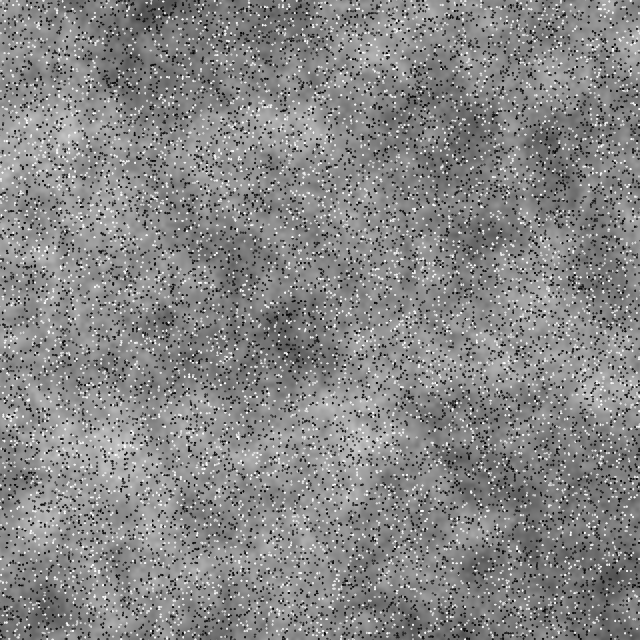
This texture is drawn by a Shadertoy shader. Its source:

```glsl
// Grey cloudy grain, mottled softly and peppered with fine black and white specks.
#define CLOUD_SCALE 4.0
#define CLOUD_GAIN 0.88
#define CLOUD_CONTRAST 0.76
#define MEAN_GREY 0.55
#define SPECK_CELLS 320.0
#define PEPPER_SHARE 0.100
#define SALT_SHARE 0.064
#define PEPPER_GREY 0.02
#define SALT_GREY 1.0
#define FAINTEST_SPECK 0.5
#define SPECK_JITTER 0.5

const int OCTAVES = 6;

// Integer hash of a lattice point, giving a value from 0 to 1
float hash(vec2 cell, uint seed) {
    uvec2 q = uvec2(ivec2(cell) + 8) * uvec2(1597u, 3571u);
    uint h = q.x + q.y * 27103u + seed * 97813u;
    h = (h ^ (h >> 15)) * 737573u;
    h = (h ^ (h >> 13)) * 928213u;
    h = (h ^ (h >> 16)) * 689171u;
    h ^= h >> 15;
    return float(h & 65535u) / 65535.0;
}

float valueNoise(vec2 p, uint seed) {
    vec2 cell = floor(p);
    vec2 f = fract(p);
    vec2 blend = f * f * (3.0 - 2.0 * f);
    float low = mix(hash(cell, seed), hash(cell + vec2(1, 0), seed), blend.x);
    float high = mix(hash(cell + vec2(0, 1), seed), hash(cell + vec2(1, 1), seed), blend.x);
    return mix(low, high, blend.y);
}

// Layered noise, normalised to the range 0 to 1
float clouds(vec2 uv) {
    float sum = 0.0, total = 0.0, weight = 1.0;
    vec2 p = uv * CLOUD_SCALE;
    for (int i = 0; i < OCTAVES; i++) {
        sum += weight * valueNoise(p, uint(i) + 11u);
        total += weight;
        weight *= CLOUD_GAIN;
        p = p * 2.0 + vec2(0.37, 0.71);
    }
    return sum / total;
}

// Lays soft scattered specks of varied strength and proportion over the grey
float addSpecks(float grey, vec2 uv) {
    vec2 p = uv * SPECK_CELLS;
    vec2 home = floor(p);
    for (int y = -1; y <= 1; y++) {
        for (int x = -1; x <= 1; x++) {
            vec2 cell = home + vec2(x, y);
            float pick = hash(cell, 41u);
            if (pick > PEPPER_SHARE + SALT_SHARE) continue;
            float tone = pick < PEPPER_SHARE ? PEPPER_GREY : SALT_GREY;
            float strength = mix(FAINTEST_SPECK, 1.0, hash(cell, 59u));
            vec2 jitter = vec2(hash(cell, 67u), hash(cell, 73u)) - 0.5;
            float aspect = mix(0.83, 1.2, hash(cell, 83u));
            vec2 offset = (p - cell - 0.5 - SPECK_JITTER * jitter) * vec2(aspect, 1.0 / aspect);
            float cover = 1.0 - smoothstep(0.3, 0.8, length(offset));
            grey = mix(grey, tone, cover * strength);
        }
    }
    return grey;
}

void mainImage(out vec4 fragColor, in vec2 fragCoord) {
    vec2 uv = fragCoord / iResolution.y;
    float grey = MEAN_GREY + CLOUD_CONTRAST * (clouds(uv) - 0.5);
    grey = addSpecks(grey, uv);
    fragColor = vec4(vec3(clamp(grey, 0.0, 1.0)), 1.0);
}
```
